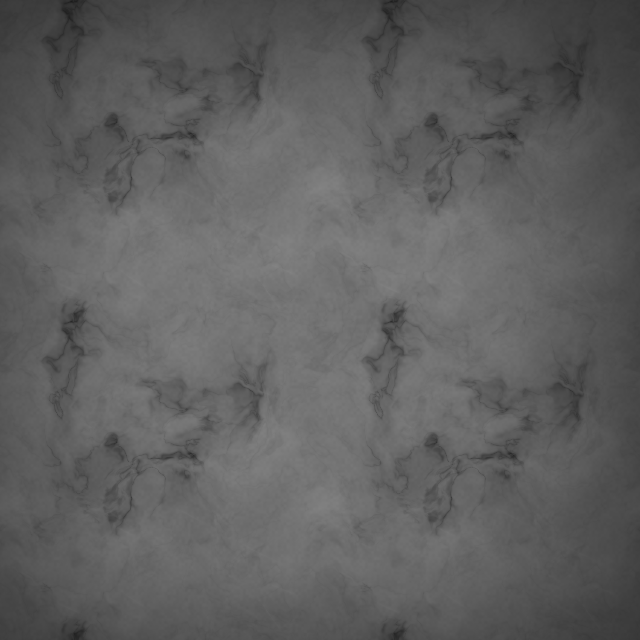
Write a WebGL 2 fragment shader that draws this texture.

```glsl
#version 300 es
precision highp float;
// Dark grey worn plaster: a seamless tile, repeated two by two, of cloudy
// fractal noise with ragged veins, stains and pale creases, under a broad
// vignette that sits a little left of the middle.
uniform vec2 u_resolution;
out vec4 fragColor;

float hash(vec2 cell, float seed) {
    return fract(sin(dot(cell, vec2(127.1, 311.7)) + seed * 17.3) * 43758.5453);
}

// Value noise that repeats every "period" cells
float noise(vec2 p, float period, float seed) {
    vec2 i = floor(p), f = p - i;
    f = f * f * f * (f * (f * 6.0 - 15.0) + 10.0);
    vec2 a = mod(i, period), b = mod(i + 1.0, period);
    return mix(mix(hash(a, seed), hash(vec2(b.x, a.y), seed), f.x),
               mix(hash(vec2(a.x, b.y), seed), hash(b, seed), f.x), f.y);
}

// Fractal sum that repeats over the unit tile, centred on 0.5
float fbm(vec2 p, float frequency, float seed) {
    float sum = 0.0, total = 0.0, weight = 0.5;
    for (int octave = 0; octave < 5; octave++) {
        sum += weight * noise(p * frequency, frequency, seed);
        total += weight;
        weight *= 0.53;
        frequency *= 2.0;
        seed += 1.7;
    }
    return sum / total;
}

// Thin ragged line along the middle level of the noise
float vein(vec2 p, float frequency, float sharpness, float seed) {
    return exp(-sharpness * abs(fbm(p, frequency, seed) - 0.5));
}

// Faint slanting strokes scattered over the unit tile
float creases(vec2 p) {
    float light = 0.0;
    for (int i = 0; i < 9; i++) {
        vec2 id = vec2(float(i), 3.0);
        vec2 centre = vec2(hash(id, 1.0), hash(id, 2.0));
        float angle = -0.6 + 0.9 * (hash(id, 3.0) - 0.5);
        vec2 along = vec2(cos(angle), sin(angle));
        vec2 d = fract(p - centre + 0.5) - 0.5;
        float across = dot(d, vec2(-along.y, along.x));
        float reach = 0.05 + 0.07 * hash(id, 4.0);
        light += exp(-abs(across) / 0.005) * (1.0 - smoothstep(0.0, reach, abs(dot(d, along))));
    }
    return light;
}

void main() {
    vec2 uv = gl_FragCoord.xy / u_resolution;
    vec2 tile = uv * 2.0;

    // Warped coordinates bend the features away from the noise grid
    vec2 bend = vec2(fbm(tile, 4.0, 11.0), fbm(tile, 4.0, 23.0)) - 0.5;
    vec2 p = tile + 0.22 * bend;

    // Cloudy base and dark patches
    float clouds = fbm(p, 5.0, 31.0);
    float stain = smoothstep(0.49, 0.74, fbm(p + 0.1 * bend.yx, 4.0, 47.0));
    float blots = smoothstep(0.58, 0.80, fbm(p, 13.0, 59.0));

    // Veins grow darker inside the stains
    float broadVeins = vein(p, 4.0, 42.0, 67.0);
    float fineVeins = vein(p, 9.0, 32.0, 83.0);
    float grain = noise(tile * 110.0, 110.0, 97.0) - 0.5;

    float surface = 1.0 + 0.26 * (clouds - 0.5) + 0.045 * grain;
    surface -= 0.13 * stain + blots * (0.06 + 0.18 * stain);
    surface -= broadVeins * (0.05 + 0.27 * stain);
    surface -= fineVeins * (0.035 + 0.16 * stain);
    surface += 0.055 * creases(tile + 0.03 * bend);

    // Vignette with a rounded square outline
    vec2 q = abs(uv - vec2(0.46, 0.47));
    float d = pow(dot(q * q, q), 1.0 / 3.0);
    float tone = mix(0.205, 0.468, exp(-14.0 * d * d * d * d));

    fragColor = vec4(vec3(tone * surface), 1.0);
}
```
